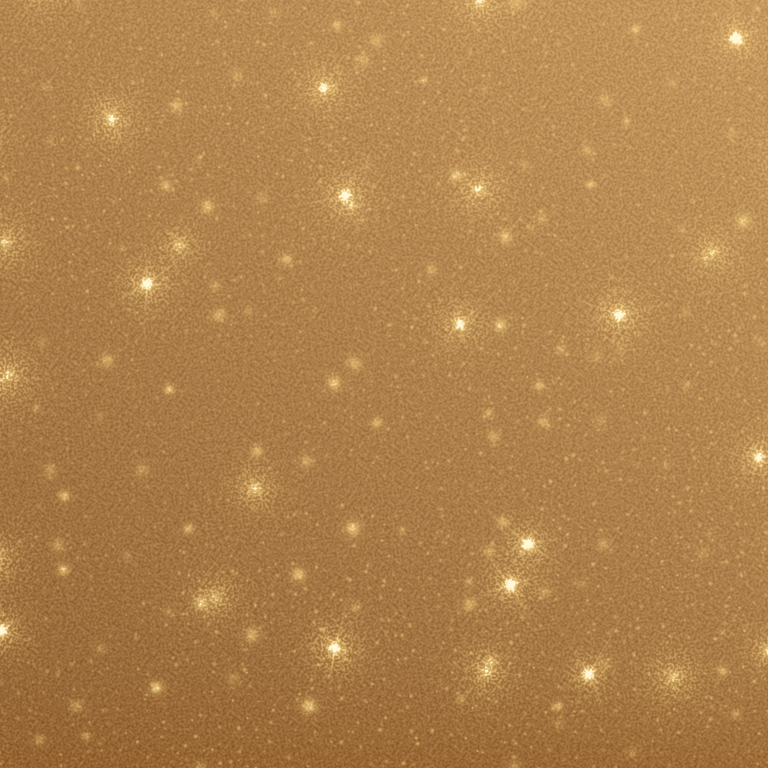
This background is drawn by a WebGL 2 fragment shader. Its source:

```glsl
#version 300 es
precision highp float;

#define GRAIN_SCALE 290.0
#define GRAIN_CONTRAST 0.115
#define SPECK_GRID 88.0
#define SPECK_DENSITY 0.42
#define MOTE_GRID 13.0
#define MOTE_DENSITY 0.66
#define STAR_GRID 6.0
#define STAR_DENSITY 0.66
#define HALO_RADIUS 0.0145
#define CORE_RADIUS 0.0066
#define RAY_LENGTH 0.021
#define RAY_WIDTH 0.0013

uniform vec2 u_resolution;
out vec4 fragColor;

// Three random values in 0..1 for an integer cell and a seed
vec3 hash3(vec2 cell, int seed) {
    uvec3 v = uvec3(ivec3(ivec2(cell), seed));
    v = v * 1664525u + 1013904223u;
    v.x += v.y * v.z; v.y += v.z * v.x; v.z += v.x * v.y;
    v ^= v >> 16u;
    v.x += v.y * v.z; v.y += v.z * v.x; v.z += v.x * v.y;
    return vec3(v >> 8u) / 16777216.0;
}

float cornerSlope(vec2 cell, vec2 offset) {
    float angle = 6.2832 * hash3(cell, 1).x;
    return dot(vec2(cos(angle), sin(angle)), offset);
}

float gradientNoise(vec2 p) {
    vec2 cell = floor(p), f = p - cell;
    vec2 w = f * f * f * (f * (f * 6.0 - 15.0) + 10.0);
    vec2 e = vec2(1.0, 0.0);
    float low = mix(cornerSlope(cell, f), cornerSlope(cell + e, f - e), w.x);
    float high = mix(cornerSlope(cell + e.yx, f - e.yx), cornerSlope(cell + 1.0, f - 1.0), w.x);
    return mix(low, high, w.y);
}

// Soft dots with a faint skirt, one at most per cell, few of them bright
float scatterDots(vec2 uv, float grid, float density, float radius, float skirt, int seed) {
    vec2 home = floor(uv * grid);
    float light = 0.0;
    for (int y = -1; y <= 1; y++)
    for (int x = -1; x <= 1; x++) {
        vec2 cell = home + vec2(x, y);
        vec3 place = hash3(cell, seed), look = hash3(cell, seed + 1);
        float size = max(radius * mix(0.65, 1.3, look.x), 0.6 / u_resolution.y);
        vec2 d = (uv - (cell + place.xy) / grid) / size;
        float glow = exp(-dot(d, d)) + skirt * exp(-0.28 * dot(d, d));
        light += step(place.z, density) * mix(0.2, 1.0, look.y * look.y) * glow;
    }
    return light;
}

// Glittering star: bright core, grainy halo, thin uneven rays
float starLight(vec2 p, vec3 look, float glitter) {
    float d = length(p);
    float power = look.x;
    float halo = exp(-d / (HALO_RADIUS * mix(0.75, 1.15, look.y)));
    float core = exp(-d * d / (CORE_RADIUS * CORE_RADIUS)) * mix(0.5, 3.6, power * power);
    float rays = 0.0;
    float width = max(RAY_WIDTH, 0.6 / u_resolution.y);
    for (int i = 0; i < 6; i++) {
        float k = float(i);
        float angle = 6.2832 * (look.z + k / 6.0 + 0.05 * sin(k * 4.0 + look.y * 20.0));
        vec2 dir = vec2(cos(angle), sin(angle));
        float along = dot(p, dir), across = dot(p, vec2(-dir.y, dir.x)) / width;
        float reach = RAY_LENGTH * (0.35 + fract(look.y * 7.0 + k * 0.618));
        rays += smoothstep(-0.002, 0.002, along) * exp(-across * across - max(along, 0.0) / reach);
    }
    return core + halo * glitter * mix(0.7, 1.3, power) + 1.1 * rays * power;
}

float scatterStars(vec2 uv, float glitter) {
    vec2 home = floor(uv * STAR_GRID);
    float light = 0.0;
    for (int y = -1; y <= 1; y++)
    for (int x = -1; x <= 1; x++) {
        vec2 cell = home + vec2(x, y);
        vec3 place = hash3(cell, 31);
        vec2 p = uv - (cell + place.xy) / STAR_GRID;
        if (place.z < STAR_DENSITY) light += starLight(p, hash3(cell, 32), glitter);
    }
    return light;
}

void main() {
    vec2 uv = gl_FragCoord.xy / u_resolution.y;
    vec2 frame = gl_FragCoord.xy / u_resolution;

    // Warm backdrop, lighter to the upper right
    vec3 bronze = vec3(0.585, 0.405, 0.220), sand = vec3(0.770, 0.595, 0.370);
    vec3 amber = vec3(0.570, 0.360, 0.150);
    vec3 color = mix(bronze, sand, 0.62 * frame.y + 0.38 * frame.x);
    color = mix(color, amber, 0.5 * exp(-frame.y / 0.09));

    // Fine sandy grain
    mat2 turn = mat2(0.8, 0.6, -0.6, 0.8);
    float grain = gradientNoise(turn * uv * GRAIN_SCALE);
    float coarse = gradientNoise(uv * GRAIN_SCALE * 0.5 + 17.3);
    color += GRAIN_CONTRAST * (grain + 0.25 * coarse) * vec3(1.0, 1.0, 0.85);

    // Specks, motes and stars
    float drift = 0.75 + 0.8 * gradientNoise(uv * 3.0 + 5.0) + 0.35 * frame.x;
    float glitter = 0.4 + 1.5 * smoothstep(-0.15, 0.4, grain + 0.3 * coarse);
    float light = 0.85 * drift * scatterDots(uv, SPECK_GRID, SPECK_DENSITY, 0.0018, 0.0, 11);
    light += (0.85 + 0.4 * glitter) * scatterDots(uv, MOTE_GRID, MOTE_DENSITY, 0.0052, 0.3, 21);
    light += scatterStars(uv, glitter);

    vec3 gold = vec3(0.96, 0.81, 0.49), cream = vec3(1.0, 0.97, 0.84);
    color = mix(color, gold, 1.0 - exp(-1.1 * light));
    color = mix(color, cream, smoothstep(0.9, 2.6, light));
    fragColor = vec4(clamp(color, 0.0, 1.0), 1.0);
}
```
